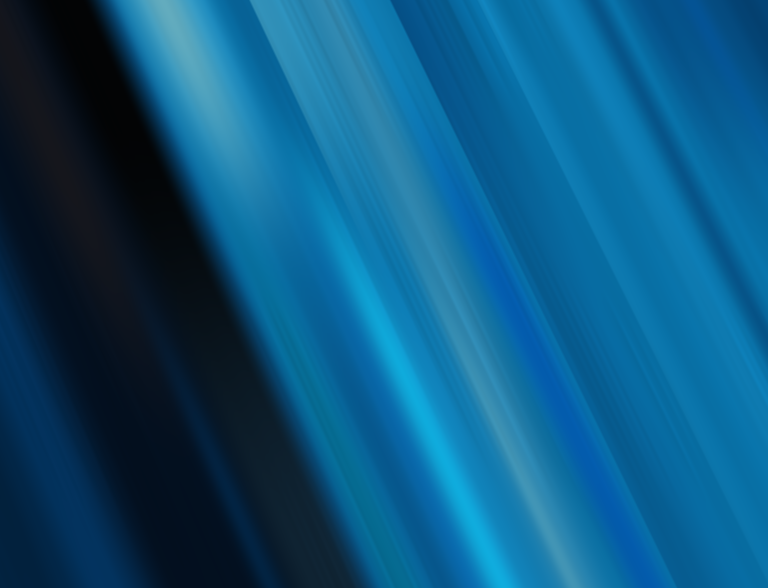
This background is drawn by a WebGL 2 fragment shader. Its source:

```glsl
#version 300 es
precision highp float;

uniform vec2 u_resolution;
out vec4 fragColor;

// Streak direction: sideways drift per height, and its spread to the right
const float SLANT = 0.338;
const float FAN = 0.07;
const float STREAK_GAIN = 0.16;
const float FINE_GAIN = 0.10;

// Palette
const vec3 INK = vec3(0.01, 0.015, 0.02);
const vec3 UMBER = vec3(0.09, 0.09, 0.11);
const vec3 SLATE = vec3(0.06, 0.14, 0.20);
const vec3 NIGHT = vec3(0.01, 0.06, 0.12);
const vec3 NAVY = vec3(0.01, 0.20, 0.37);
const vec3 DEEP = vec3(0.02, 0.31, 0.52);
const vec3 ROYAL = vec3(0.01, 0.35, 0.69);
const vec3 OCEAN = vec3(0.03, 0.44, 0.65);
const vec3 TEAL = vec3(0.02, 0.43, 0.57);
const vec3 SKY = vec3(0.09, 0.55, 0.77);
const vec3 CYAN = vec3(0.06, 0.69, 0.88);
const vec3 STEEL = vec3(0.23, 0.55, 0.69);
const vec3 PALE = vec3(0.38, 0.66, 0.73);

float hash(vec2 p) {
  p = fract(p * vec2(0.1031, 0.1137));
  p += dot(p, p.yx + 33.33);
  return fract((p.x + p.y) * p.x * 7.13);
}

float noise(vec2 p) {
  vec2 i = floor(p), f = fract(p);
  f = f * f * (3.0 - 2.0 * f);
  float low = mix(hash(i), hash(i + vec2(1, 0)), f.x);
  float high = mix(hash(i + vec2(0, 1)), hash(i + 1.0), f.x);
  return mix(low, high, f.y);
}

// Soft-sided interval
float band(float s, float a, float b, float soft) {
  return smoothstep(a - soft, a + soft, s) * (1.0 - smoothstep(b - soft, b + soft, s));
}

float ridge(float s, float center, float width) {
  float d = (s - center) / width;
  return exp(-d * d);
}

// Crisp left edge fading away to the right
float pane(float s, float edge, float reach) {
  return smoothstep(edge - 0.002, edge + 0.002, s) * (1.0 - smoothstep(edge, edge + reach, s));
}

vec3 shadowSide(float s, float t) {
  vec3 c = mix(NAVY * 0.65, NAVY, smoothstep(-0.27, -0.19, s));
  c = mix(c, NIGHT, smoothstep(-0.18, -0.10, s));
  c = mix(c, UMBER, band(s, -0.05, 0.015, 0.045) * (1.0 - smoothstep(0.3, 0.85, t)));
  c = mix(c, mix(INK, SLATE, smoothstep(0.2, 0.95, t)), smoothstep(0.01, 0.07, s));
  return mix(c, NAVY * 0.85, 0.7 * ridge(s, 0.015, 0.017) * smoothstep(0.35, 0.9, t));
}

vec3 lightSide(float s, float t) {
  float top = 1.0 - smoothstep(0.0, 0.5, t);
  float low = smoothstep(0.2, 0.75, t);
  vec3 c = mix(DEEP, OCEAN, smoothstep(0.13, 0.17, s));

  // Pale beam, teal haze and blue trough
  c = mix(c, SKY, band(s, 0.16, 0.27, 0.02) * top);
  c = mix(c, PALE, ridge(s, 0.212, 0.038) * top);
  c = mix(c, TEAL, 0.8 * ridge(s, 0.175, 0.025) * low);
  c = mix(c, DEEP, 0.85 * band(s, 0.205, 0.25, 0.025) * low);
  c = mix(c, ROYAL, 0.6 * ridge(s, 0.262, 0.02) * low);
  c = mix(c, DEEP, 0.35 * ridge(s, 0.31, 0.025) * top);

  // Cyan ray and glassy pane
  c = mix(c, SKY, 0.6 * ridge(s, 0.31, 0.055) * low);
  c = mix(c, CYAN, 0.9 * ridge(s, 0.296, 0.019) * smoothstep(0.15, 0.65, t));
  c = mix(c, mix(SKY, PALE, 0.45), 0.9 * pane(s, 0.325, 0.15) * top);

  // Steel ridge and royal stripe
  c = mix(c, STEEL, 0.75 * ridge(s, mix(0.425, 0.388, t), 0.031));
  c = mix(c, PALE, 0.4 * ridge(s, 0.383, 0.011) * low);
  c = mix(c, SKY, 0.5 * ridge(s, 0.485, 0.025) * top);
  c = mix(c, ROYAL, 0.85 * band(s, 0.455, 0.495, 0.018) * smoothstep(0.1, 0.5, t));

  // Right-hand folds
  c = mix(c, DEEP, pane(s, 0.508, 0.13) * mix(0.55, 1.0, top));
  c = mix(c, SKY, 0.6 * pane(s, 0.622, 0.035) * (1.0 - 0.7 * t));
  c = mix(c, SKY, 0.4 * ridge(s, 0.722, 0.026));
  c = mix(c, DEEP * 0.95, 0.9 * band(s, 0.762, 0.785, 0.016));
  c = mix(c, DEEP, smoothstep(0.79, 0.84, s) * top);
  c = mix(c, ROYAL, 0.35 * ridge(s, 0.9, 0.015) * top);
  return mix(c, NAVY, 0.45 * smoothstep(0.9, 0.97, s));
}

void main() {
  vec2 uv = gl_FragCoord.xy / u_resolution;
  float t = 1.0 - uv.y;
  float s = (uv.x - SLANT * t) / (1.0 + FAN * t);

  vec3 c = mix(shadowSide(s, t), lightSide(s, t), smoothstep(0.106, 0.153, s));

  // Long streaks drawn out along the motion
  float streak = 0.0, weight = 0.5, scale = 26.0;
  for (int i = 0; i < 3; i++) {
    streak += weight * (noise(vec2((s + 1.0) * scale, t * 1.5 + float(i) * 9.0)) - 0.5);
    scale *= 2.1;
    weight *= 0.6;
  }
  float fine = noise(vec2((s + 1.0) * 210.0, t * 2.0 + 40.0)) - 0.5;
  float patches = smoothstep(0.4, 0.8, noise(vec2((s + 1.0) * 12.0, t * 3.0)));
  c *= 1.0 + STREAK_GAIN * streak + FINE_GAIN * fine * patches;

  fragColor = vec4(clamp(c, 0.0, 1.0), 1.0);
}
```
